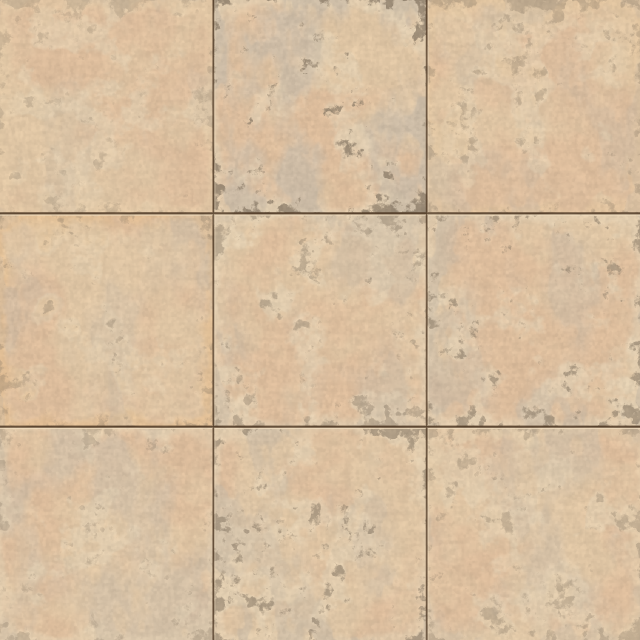
This texture is drawn by a Shadertoy shader. Its source:

```glsl
// Three by three worn terracotta floor tiles with thin dark joints and stained rims.

const float TILES = 3.0;
const vec2 JOINT_HALF = vec2(0.0042, 0.0050);  // half widths in tile units: upright, level
const float BEVEL_WIDTH = 0.011;
const float RIM_REACH = 0.050;                 // how far wear creeps in from the edges
const float GRAIN = 0.055;

const vec3 CLAY   = vec3(0.870, 0.770, 0.640);
const vec3 PEACH  = vec3(0.860, 0.732, 0.605);
const vec3 CREAM  = vec3(0.892, 0.822, 0.710);
const vec3 ASH    = vec3(0.805, 0.745, 0.665);
const vec3 ORANGE = vec3(0.890, 0.735, 0.550);
const vec3 STAIN  = vec3(0.530, 0.470, 0.395);
const vec3 JOINT  = vec3(0.330, 0.245, 0.165);

// Character of each tile, bottom row first: ashen film, warm rim, grime
const vec3 CHARACTER[9] = vec3[9](
    vec3(0.60, 0.10, 0.40), vec3(0.25, 0.05, 0.75), vec3(0.45, 0.25, 0.45),
    vec3(0.30, 0.95, 0.45), vec3(0.35, 0.00, 0.55), vec3(0.30, 0.00, 0.75),
    vec3(0.15, 0.35, 0.35), vec3(0.95, 0.00, 0.95), vec3(0.20, 0.55, 0.45));

vec3 hash3(vec2 p) {
    vec3 h = fract(p.xyx * vec3(0.1031, 0.1030, 0.0973));
    h += dot(h, h.yxz + 33.33);
    return fract((h.xxy + h.yzz) * h.zyx);
}

// Smooth cellular noise: scattered points blend their random values
float cellular(vec2 p) {
    vec2 cell = floor(p);
    vec2 sum = vec2(0.0);
    for (int y = -1; y <= 1; y++)
    for (int x = -1; x <= 1; x++) {
        vec2 c = cell + vec2(x, y);
        vec3 h = hash3(c);
        vec2 r = c + 0.15 + 0.7 * h.xy - p;
        sum += vec2(h.z, 1.0) * exp(-6.0 * dot(r, r));
    }
    return sum.x / sum.y;
}

float layered(vec2 p) {
    float total = 0.0, weight = 0.5;
    for (int i = 0; i < 4; i++) {
        total += weight * cellular(p);
        p = mat2(1.6, 1.2, -1.2, 1.6) * p + 7.3;
        weight *= 0.55;
    }
    return total / 1.01;
}

// Anti-aliased band around zero distance
float band(float dist, float halfWidth, float px) {
    return clamp((halfWidth - dist) / px + 0.5, 0.0, 1.0);
}

void mainImage(out vec4 fragColor, in vec2 fragCoord) {
    vec2 p = fragCoord / iResolution.xy * TILES;
    float px = TILES / min(iResolution.x, iResolution.y);
    vec2 id = clamp(floor(p), 0.0, TILES - 1.0);
    vec2 t = p - id;
    vec2 q = t + id * vec2(17.3, 23.7) + 5.0;  // separate noise for each tile
    vec3 kind = CHARACTER[int(id.x + id.y * TILES)];

    // Noise fields
    float clouds  = smoothstep(0.32, 0.68, layered(q * 3.0));
    float film    = smoothstep(0.36, 0.68, layered(q * vec2(5.0, 3.0) + 20.0));
    float patches = layered(q * 6.0 + 40.0);
    float flecks  = layered(q * 20.0 + 80.0);
    float brushed = cellular(q * vec2(14.0, 60.0)) + cellular(q * vec2(70.0, 24.0)) - 1.0;
    float grains  = cellular(q * 75.0) - 0.5;

    // Wear grows toward the edges and most of all into the corners
    vec2 edge = min(t, 1.0 - t);
    vec2 fade = exp(-edge / RIM_REACH);
    float rim = fade.x + fade.y;

    // Fired clay body
    vec3 col = mix(CLAY, PEACH, 0.85 * clouds);
    col = mix(col, ASH, 0.75 * kind.x * film);
    col = mix(col, CREAM, 0.55 * smoothstep(0.53, 0.70, patches));

    // Pale or warm rim with a ragged inner border
    float cover = smoothstep(0.15, 0.75, rim + 1.5 * (patches - 0.5));
    col = mix(col, mix(CREAM, ORANGE, kind.y), 0.60 * cover);

    // Grey bloom, then dark flecks, gathered along the rim
    float bloom = smoothstep(0.25, 0.9, rim + 2.0 * (film - 0.7));
    col = mix(col, ASH * 0.96, 0.65 * bloom * kind.z);
    float dirt = flecks + 0.28 * (min(rim, 1.3) - 0.75) + 0.8 * (patches - 0.5);
    col = mix(col, STAIN, 0.80 * kind.z * smoothstep(0.56, 0.76, dirt));

    // Fine surface texture
    col *= 1.0 + GRAIN * (0.55 * brushed + 0.9 * grains + 0.9 * (flecks - 0.5));

    // Inner joints, with a lit bevel below and to the right of each
    vec2 nearest = clamp(round(p), 1.0, TILES - 1.0);
    vec2 gap = abs(p - nearest);
    float litTop  = band(gap.y, BEVEL_WIDTH, px) * step(p.y, nearest.y);
    float litSide = band(gap.x, BEVEL_WIDTH, px) * step(nearest.x, p.x);
    col = mix(col, CREAM * 1.06, max(0.75 * litTop, 0.30 * litSide));
    float upright = band(gap.x, JOINT_HALF.x, px) * (0.70 + 0.25 * patches);
    float level   = band(gap.y, JOINT_HALF.y, px) * (0.80 + 0.25 * patches);
    col = mix(col, JOINT, clamp(max(upright, level), 0.0, 1.0));

    fragColor = vec4(col, 1.0);
}
```
